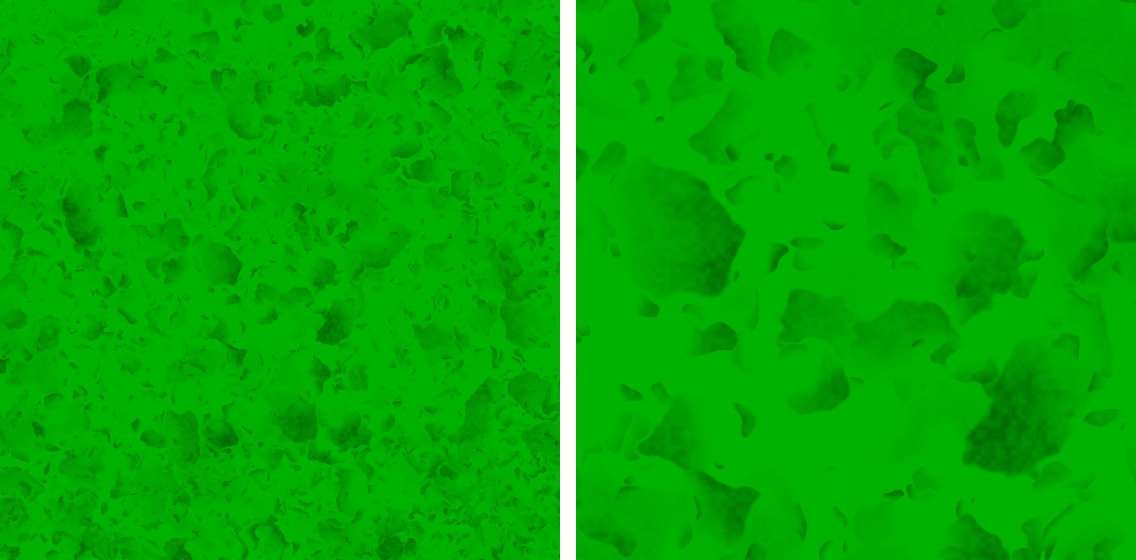
Left: the whole. Right: its middle third, enlarged.
Write a Shadertoy shader that draws this texture.

```glsl
// Bright green ground mottled with ragged, grainy dark green patches.
#define BASE_GREEN 0.698
#define LAYERS 4
#define COARSEST 11.0
#define LAYER_RATIO 1.8
#define PRESENCE 0.29
#define DARK_MIN 0.03
#define DARK_MAX 0.19
#define EDGE_SOFTNESS 0.12
#define GRAIN_SCALE 330.0
#define GRAIN_AMOUNT 0.55

float hash(vec2 p) {
    vec3 q = fract(vec3(p.xyx) * 0.1031);
    q += dot(q, q.yzx + 33.33);
    return fract((q.x + q.y) * q.z);
}

vec2 hash2(vec2 p) {
    return vec2(hash(p + 17.3), hash(p + 71.9));
}

float noise(vec2 p) {
    vec2 i = floor(p), f = fract(p);
    f = f * f * (3.0 - 2.0 * f);
    return mix(mix(hash(i), hash(i + vec2(1, 0)), f.x),
               mix(hash(i + vec2(0, 1)), hash(i + vec2(1, 1)), f.x), f.y);
}

float fbm(vec2 p) {
    float sum = 0.0, amp = 0.5;
    for (int i = 0; i < 4; i++) {
        sum += amp * noise(p);
        p = mat2(1.6, 1.2, -1.2, 1.6) * p + 9.7;
        amp *= 0.5;
    }
    return sum / 0.9375;
}

// Bends the plane so that round patches get ragged outlines.
vec2 ragged(vec2 p) {
    vec2 broad = vec2(noise(p * 38.0), noise(p * 38.0 + 50.0)) - 0.5;
    vec2 fine = vec2(noise(p * 110.0 + 20.0), noise(p * 110.0 + 80.0)) - 0.5;
    return p + 0.022 * broad + 0.009 * fine;
}

// Patches gather along the bottom and the right side.
float presence(vec2 p) {
    return PRESENCE + 0.12 * smoothstep(0.55, 0.95, p.x)
                    + 0.16 * smoothstep(0.29, 0.22, p.y);
}

// One scattered layer: each patch is crisp on one side and fades to the other.
float patches(vec2 p, float scale, float seed) {
    vec2 cell = floor(p * scale);
    float dark = 0.0;
    for (int y = -1; y <= 1; y++)
    for (int x = -1; x <= 1; x++) {
        vec2 id = cell + vec2(x, y);
        vec2 key = id + seed;
        vec2 centre = id + 0.15 + 0.7 * hash2(key);
        if (hash(key + 5.1) > presence(centre / scale)) continue;

        float angle = 6.2832 * hash(key + 11.7);
        vec2 axis = vec2(cos(angle), sin(angle));
        vec2 d = p * scale - centre;
        vec2 q = vec2(dot(d, axis), dot(d, vec2(-axis.y, axis.x)));
        float stretch = mix(0.72, 1.35, hash(key + 23.3));
        q *= vec2(stretch, 1.0 / stretch) / mix(0.2, 0.55, hash(key + 31.9));

        float inside = smoothstep(1.0, 1.0 - EDGE_SOFTNESS, length(q));
        float fade = smoothstep(-0.9, 0.8, q.x);
        float depth = mix(DARK_MIN, DARK_MAX, hash(key + 43.1));
        dark = max(dark, inside * fade * depth);
    }
    return dark;
}

void mainImage(out vec4 fragColor, in vec2 fragCoord) {
    vec2 uv = fragCoord / iResolution.y;
    vec2 p = ragged(uv);

    // Patches from large to small
    float dark = 0.0, scale = COARSEST;
    for (int i = 0; i < LAYERS; i++) {
        float layer = patches(p, scale, 130.0 * float(i + 1));
        dark = max(dark, layer) + 0.3 * min(dark, layer);
        scale *= LAYER_RATIO;
    }

    // Faint wisps, cloudy breaks and fine grain
    float wisps = 0.05 * smoothstep(0.54, 0.8, fbm(p * 14.0 + 3.0));
    float breaks = mix(0.55, 1.45, fbm(uv * 48.0));
    float grain = 1.0 + GRAIN_AMOUNT * (noise(uv * GRAIN_SCALE) - 0.5);
    dark = (dark + wisps) * breaks * grain;

    fragColor = vec4(0.0, BASE_GREEN - min(dark, 0.27), 0.0, 1.0);
}
```
